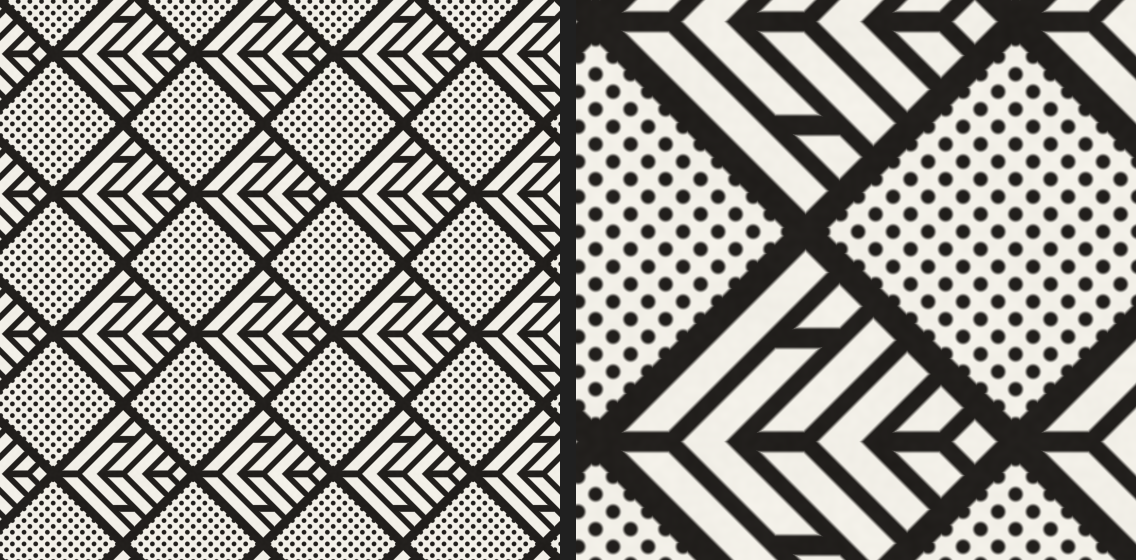
Left, the full canvas; right, a detail of the centre.
A WebGL 1 fragment shader for this pattern:

```glsl
precision highp float;
// Checkered diamonds in ink on cream: dotted ones alternate with sideways chevron stripes.

uniform vec2 u_resolution;

// Lengths are in half diagonals of a diamond: two per repeat.
const float REPEATS = 4.0;
const vec2 DOTTED_CENTER = vec2(0.38, 0.115);
const float WINDOW = 0.91;
const float STRIPE_GAP = 0.114;
const float STRIPE_COUNT = 6.0;
const float BAR_HALF = 0.049;
const float BAR_HEIGHT = 0.493;
const float DOTS_PER_UNIT = 12.0;
const float DOT_RADIUS = 0.0335;
const float SQRT2 = 1.41421;
const vec3 CREAM = vec3(0.95, 0.94, 0.91);
const vec3 INK = vec3(0.13, 0.12, 0.11);

vec2 hashGradient(vec2 cell, float period) {
  cell = mod(cell, period);
  float h = fract(sin(dot(cell, vec2(127.1, 311.7))) * 43758.5);
  return vec2(cos(6.28319 * h), sin(6.28319 * h));
}

// Gradient noise that wraps after a whole number of cells
float wrappedNoise(vec2 uv, float period) {
  vec2 p = uv * period;
  vec2 i = floor(p);
  vec2 f = p - i;
  vec2 w = f * f * f * (f * (f * 6.0 - 15.0) + 10.0);
  vec2 e = vec2(1.0, 0.0);
  float a = dot(hashGradient(i, period), f);
  float b = dot(hashGradient(i + e.xy, period), f - e.xy);
  float c = dot(hashGradient(i + e.yx, period), f - e.yx);
  float d = dot(hashGradient(i + e.xx, period), f - e.xx);
  return mix(mix(a, b, w.x), mix(c, d, w.x), w.y);
}

float diamondDistance(vec2 p, float size) {
  return (abs(p.x) + abs(p.y) - size) / SQRT2;
}

// Staggered dots; the outermost row merges with the frame as scallops
float dottedDistance(vec2 p) {
  vec2 diagonal = vec2(p.x + p.y, p.x - p.y) * 0.5 * DOTS_PER_UNIT;
  float toDot = length(fract(diagonal) - 0.5) * SQRT2 / DOTS_PER_UNIT;
  return max(diamondDistance(p, WINDOW), DOT_RADIUS - toDot);
}

// Six chevrons: every other one is split by the axis, the second has cross bars
float stripedDistance(vec2 p) {
  float height = abs(p.y);
  float along = p.x - height + WINDOW;
  float pitch = (2.0 * WINDOW + STRIPE_GAP) / STRIPE_COUNT;
  float halfStripe = 0.5 * (pitch - STRIPE_GAP);
  float index = clamp(floor((along + 0.5 * STRIPE_GAP) / pitch), 0.0, STRIPE_COUNT - 1.0);
  float d = (abs(along - halfStripe - index * pitch) - halfStripe) / SQRT2;

  if (mod(index, 2.0) < 0.5) {
    d = max(d, BAR_HALF - height);
  } else if (index < 1.5) {
    d = max(d, BAR_HALF - abs(height - BAR_HEIGHT));
  }
  return max(d, diamondDistance(p, WINDOW));
}

void main() {
  vec2 uv = gl_FragCoord.xy / u_resolution;
  vec2 p = 2.0 * (uv * REPEATS - DOTTED_CENTER);
  vec2 dotted = mod(p + 1.0, 2.0) - 1.0;
  vec2 striped = mod(p, 2.0) - 1.0;

  // Soft printed edge, never thinner than a pixel
  float soft = 2.0 * REPEATS * max(0.0013, 0.75 / min(u_resolution.x, u_resolution.y));
  float d = min(dottedDistance(dotted), stripedDistance(striped));
  vec3 color = mix(CREAM, INK, smoothstep(-soft, soft, d));

  // Faint paper mottle
  float mottle = wrappedNoise(uv, 24.0) + wrappedNoise(uv, 160.0);
  gl_FragColor = vec4(color + 0.012 * mottle, 1.0);
}
```
